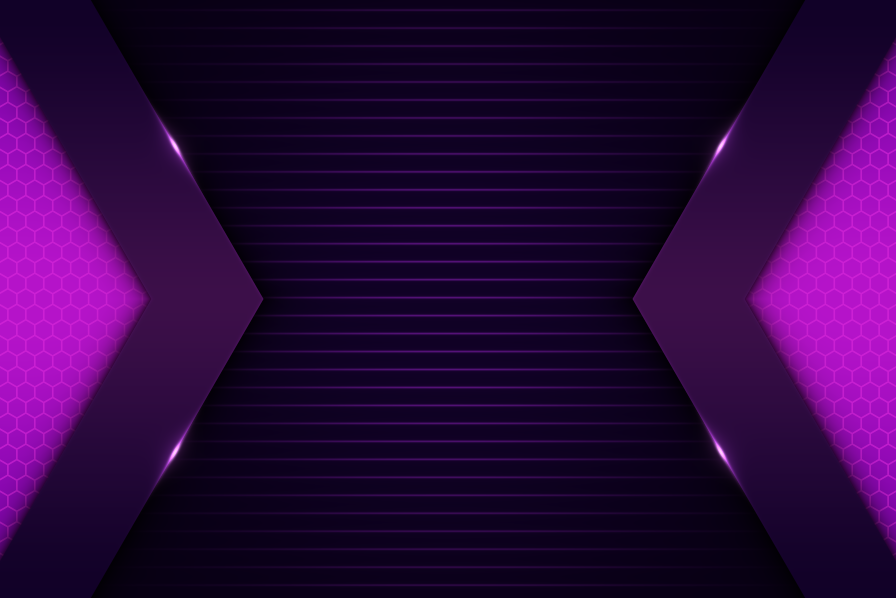
This background is drawn by a Shadertoy shader. Its source:

```glsl
const vec2 EDGE_NORMAL = vec2(0.866, -0.5);
const vec2 EDGE_ALONG = vec2(0.5, 0.866);
const float OUTER_TIP = 0.3086;
const float INNER_TIP = 0.496;
const float FLARE_HEIGHT = 0.256;
const float STRIPE_STEP = 0.03005;
const float STRIPE_START = 0.0215;
const float STRIPE_WIDTH = 0.0018;
const float HEX_SIZE = 0.030;
const float HEX_LINE = 0.0012;
const float SHADOW_OUTER = 0.028;
const float SHADOW_INNER = 0.018;

const vec3 BACK_CENTER = vec3(0.060, 0.003, 0.142);
const vec3 BACK_EDGE = vec3(0.032, 0.000, 0.080);
const vec3 STRIPE_COLOR = vec3(0.25, 0.06, 0.30);
const vec3 BAND_TIP = vec3(0.235, 0.058, 0.285);
const vec3 BAND_MID = vec3(0.160, 0.035, 0.235);
const vec3 BAND_END = vec3(0.068, 0.004, 0.155);
const vec3 PANEL_TIP = vec3(0.71, 0.075, 0.79);
const vec3 PANEL_END = vec3(0.52, 0.020, 0.69);
const vec3 HEX_COLOR = vec3(0.86, 0.16, 0.86);
const vec3 RIM_COLOR = vec3(0.20, 0.05, 0.25);
const vec3 FLARE_COLOR = vec3(0.62, 0.24, 0.72);

// Signed distance to a sideways V, positive towards the canvas side
float chevron(vec2 p, float tip) {
    return dot(p - vec2(tip, 0.0), EDGE_NORMAL);
}

// Distance to the nearest wall of a honeycomb with cells of width one
float hexWall(vec2 p) {
    vec2 cell = vec2(1.0, 1.732);
    vec2 a = mod(p, cell) - 0.5 * cell;
    vec2 b = mod(p - 0.5 * cell, cell) - 0.5 * cell;
    vec2 g = abs(dot(a, a) < dot(b, b) ? a : b);
    return 0.5 - max(g.x, dot(g, EDGE_ALONG));
}

// Dark backdrop with thin stripes that fade sideways
vec3 backdrop(vec2 p, float y, float px) {
    float falloff = smoothstep(0.1, 0.75, length(p * vec2(1.1, 1.0)));
    vec3 color = mix(BACK_CENTER, BACK_EDGE, falloff);
    float offset = mod(y - STRIPE_START + 0.5 * STRIPE_STEP, STRIPE_STEP) - 0.5 * STRIPE_STEP;
    float width = max(STRIPE_WIDTH, 0.6 * px);
    float core = exp(-offset * offset / (width * width));
    float haze = 0.10 * exp(-abs(offset) / 0.005);
    float fade = exp(-pow(p.x / 0.34, 2.0)) * mix(1.0, 0.5, smoothstep(0.1, 0.5, p.y));
    return color + STRIPE_COLOR * (core + haze) * fade;
}

// Honeycomb panel, brightest near its tip
vec3 panel(vec2 p, vec2 hexPoint, float px) {
    vec3 color = mix(PANEL_TIP, PANEL_END, smoothstep(0.02, 0.42, p.y));
    float wall = hexWall(hexPoint / HEX_SIZE) * HEX_SIZE;
    float line = 1.0 - smoothstep(HEX_LINE - 0.5 * px, HEX_LINE + 0.7 * px, wall);
    return mix(color, HEX_COLOR, 0.6 * line);
}

// Slender light lying on the outer edge
vec3 flare(vec2 p, float d) {
    float t = dot(p - vec2(OUTER_TIP + FLARE_HEIGHT * 0.577, FLARE_HEIGHT), EDGE_ALONG);
    float taper = exp(-t * t / 0.0038);
    float glow = exp(-abs(d) / (0.002 + 0.009 * taper)) * taper;
    float streak = exp(-d * d / 0.000008) * exp(-t * t / 0.0022);
    float core = exp(-d * d / 0.000014 - t * t / 0.00022);
    return FLARE_COLOR * (0.42 * glow + 0.5 * streak) + vec3(0.75, 0.6, 0.75) * core;
}

void mainImage(out vec4 fragColor, in vec2 fragCoord) {
    float px = 1.0 / iResolution.y;
    vec2 centered = (fragCoord - 0.5 * iResolution.xy) * px;
    vec2 p = abs(centered);
    float outer = chevron(p, OUTER_TIP);
    float inner = chevron(p, INNER_TIP);

    // Backdrop darkened beside the band
    vec3 color = backdrop(p, fragCoord.y * px, px);
    color *= 1.0 - 0.8 * exp(min(outer, 0.0) / SHADOW_OUTER);

    // Band with faint rims on both edges
    vec3 band = mix(BAND_TIP, BAND_MID, smoothstep(0.0, 0.27, p.y));
    band = mix(band, BAND_END, smoothstep(0.17, 0.5, p.y));
    float rims = exp(-abs(outer) / 0.0018) + 0.5 * exp(-abs(inner) / 0.0018);
    band += RIM_COLOR * rims * 0.5 * (1.0 - smoothstep(0.1, 0.5, p.y));
    color = mix(color, band, smoothstep(-0.7 * px, 0.7 * px, outer));

    // Panel under the shadow of the band
    vec3 side = panel(p, vec2(p.x - INNER_TIP, centered.y), px);
    side *= 1.0 - 0.72 * exp(-max(inner, 0.0) / SHADOW_INNER);
    color = mix(color, side, smoothstep(-0.7 * px, 0.7 * px, inner));

    color += flare(p, outer);
    fragColor = vec4(clamp(color, 0.0, 1.0), 1.0);
}
```
